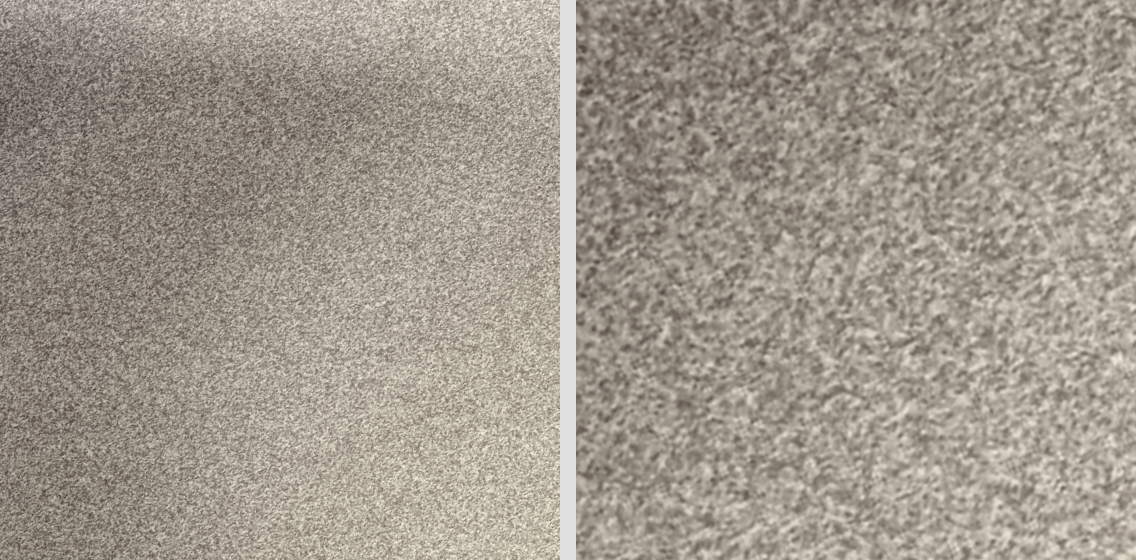
Left: the whole. Right: its middle third, enlarged.
Give the GLSL for this texture, as a Shadertoy shader.

```glsl
// Soft grey-beige felted cloth with fine slanted grain under broad uneven light.

#define FIBER_DARK  vec3(0.41, 0.372, 0.335)
#define FIBER_LIGHT vec3(0.82, 0.79, 0.74)
#define SHADE_TONE  0.53
#define OPEN_TONE   0.645
#define TOP_TONE    0.75
#define GRAIN_FREQ  vec2(235.0, 360.0)
#define GRAIN_SLANT 0.52
#define GRAIN_DEPTH 0.52
#define MOTTLE_DEPTH 0.025
#define CREASE_DEPTH 0.03

float hash(vec2 cell) {
    vec3 p = fract(vec3(cell.xyx) * 0.1031);
    p += dot(p, p.yzx + 33.33);
    return fract((p.x + p.y) * p.z);
}

float noise(vec2 p) {
    vec2 cell = floor(p);
    vec2 f = fract(p);
    f = f * f * (3.0 - 2.0 * f);
    float low = mix(hash(cell), hash(cell + vec2(1, 0)), f.x);
    float high = mix(hash(cell + vec2(0, 1)), hash(cell + vec2(1, 1)), f.x);
    return mix(low, high, f.y);
}

vec2 rotate(vec2 p, float angle) {
    float c = cos(angle), s = sin(angle);
    return vec2(c * p.x + s * p.y, c * p.y - s * p.x);
}

// Broad light: curved shadow on the left, bright top and lower right corner
float lightTone(vec2 uv) {
    float shadowEdge = 0.17 + 0.45 * smoothstep(0.3, 0.9, uv.y);
    float tone = mix(SHADE_TONE, OPEN_TONE, smoothstep(-0.12, 0.4, uv.x - shadowEdge));

    vec2 corner = uv - vec2(1.0, 0.0);
    tone += 0.11 * exp(-3.0 * dot(corner, corner));

    float top = smoothstep(0.82, 1.02, uv.y + 0.14 * (uv.x - 0.5));
    tone = mix(tone, TOP_TONE, top);

    vec2 hollow = (uv - vec2(0.0, 0.82)) / vec2(0.14, 0.10);
    return tone - 0.06 * exp(-dot(hollow, hollow));
}

// Tiny slanted fibre clumps crossed by finer specks
float grain(vec2 uv) {
    vec2 warp = vec2(noise(uv * 60.0), noise(uv * 60.0 + 71.0)) - 0.5;
    vec2 p = rotate(uv + 0.003 * warp, GRAIN_SLANT) + 3.0;
    float clumps = noise(p * GRAIN_FREQ) - 0.5;
    float specks = noise(rotate(p, 0.7) * GRAIN_FREQ.y * 1.15 + 19.0) - 0.5;
    float tufts = noise(p * GRAIN_FREQ * vec2(0.35, 0.5) + 47.0) - 0.5;
    return 0.56 * clumps + 0.46 * specks + 0.08 * tufts;
}

// Faint wide mottling and a patch of shallow creases
float unevenness(vec2 uv) {
    float mottle = noise(rotate(uv, 0.3) * vec2(7.0, 15.0) + 5.0) - 0.5;
    float ridge = abs(noise(uv * vec2(5.0, 15.0) + 11.0) - 0.5);
    vec2 patchPos = (uv - vec2(0.74, 0.32)) / vec2(0.18, 0.14);
    float crease = smoothstep(0.07, 0.0, ridge) * exp(-dot(patchPos, patchPos));
    return MOTTLE_DEPTH * mottle - CREASE_DEPTH * crease;
}

void mainImage(out vec4 fragColor, in vec2 fragCoord) {
    vec2 uv = fragCoord / iResolution.xy;
    float tone = lightTone(uv) + unevenness(uv) + GRAIN_DEPTH * grain(uv);

    // Tone is carried by the red level of the two fibre colours
    float blend = (tone - FIBER_DARK.r) / (FIBER_LIGHT.r - FIBER_DARK.r);
    vec3 color = mix(FIBER_DARK, FIBER_LIGHT, blend);

    // Cooler upper left, warmer lower right
    color.b += 0.02 * (uv.y - uv.x);

    fragColor = vec4(clamp(color, 0.0, 1.0), 1.0);
}
```
